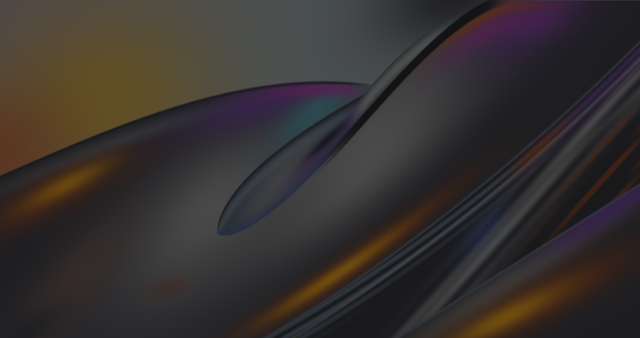
This background is drawn by a WebGL 1 fragment shader. Its source:

```glsl
precision highp float;
// Dim iridescent glass: a folded tube sweeps up to the right over a hazy backdrop.
// Polynomial curves bound each sheet; soft ellipses and ridges along those curves
// add the sheen, and layered sines draw the fine refracted streaks.
uniform vec2 u_resolution;

const vec3 INK = vec3(0.115, 0.115, 0.13);
const vec3 SILVER = vec3(0.32, 0.32, 0.315);
const vec3 SLATE = vec3(0.20, 0.23, 0.26);
const vec3 FLAME = vec3(0.43, 0.30, 0.06);
const vec3 EMBER = vec3(0.29, 0.14, 0.07);
const vec3 MAGENTA = vec3(0.33, 0.13, 0.31);
const vec3 VIOLET = vec3(0.22, 0.13, 0.31);
const vec3 TEAL = vec3(0.17, 0.30, 0.33);

// Boundary curves: height as a function of x
float lobeTop(float x) { return 0.48 + 0.436 * x - 0.157 * x * x * x; }
float ribbonTop(float x) {
  float t = min(x - 1.106, 0.434);
  return 0.751 + t * (1.145 - 1.32 * t);
}
float foldLine(float x) {
  float d = clamp(x - 1.08, -0.45, 0.45);
  return 0.648 + d * (1.12 - 1.55 * d * d);
}
float tubeFoot(float x) {
  float d = x - 0.99;
  return 0.121 + d * (0.66 + 0.18 * d);
}
float lowerRim(float x) { return 0.633 * (x - 1.176); }

// Soft shapes
float ridge(float d, float width) { return exp(-d * d / (width * width)); }
float glow(vec2 p, vec2 center, float angle, vec2 size) {
  vec2 d = p - center, axis = vec2(cos(angle), sin(angle));
  d = vec2(dot(d, axis), dot(d, vec2(-axis.y, axis.x))) / size;
  return exp(-dot(d, d));
}
float cover(float d) {
  float soft = 1.3 / u_resolution.y;
  return smoothstep(-soft, soft, d);
}

vec3 backdrop(vec2 p) {
  vec3 c = mix(vec3(0.31, 0.285, 0.285), vec3(0.29, 0.31, 0.315), smoothstep(0.1, 0.9, p.x));
  c = mix(c, vec3(0.39, 0.32, 0.12), 0.9 * glow(p, vec2(0.30, 0.70), 0.3, vec2(0.32, 0.25)));
  c = mix(c, vec3(0.36, 0.19, 0.10), 0.8 * glow(p, vec2(-0.03, 0.53), 0.6, vec2(0.25, 0.19)));
  return mix(c, INK, 0.95 * glow(p, vec2(1.36, 1.03), 0.4, vec2(0.25, 0.15)));
}

// Main sheet: the left lobe and the tube that rises from it
vec3 body(vec2 p) {
  float above = p.y - tubeFoot(p.x);
  float under = foldLine(p.x) - p.y;
  float depth = lobeTop(p.x) - p.y;
  float lobe = 1.0 - smoothstep(1.03, 1.10, p.x);
  float tube = smoothstep(1.12, 1.42, p.x);
  vec3 c = INK + 0.035 * glow(p, vec2(0.5, 0.1), 0.6, vec2(0.5, 0.2));
  c = mix(c, SILVER, 0.85 * smoothstep(0.06, 0.30, above) * glow(p, vec2(1.10, 0.55), 0.88, vec2(0.46, 0.19)));
  c = mix(c, SILVER, 0.80 * glow(p, vec2(0.62, 0.38), 0.75, vec2(0.33, 0.16)));
  c = mix(c, vec3(0.25, 0.19, 0.17), 0.6 * glow(p, vec2(0.22, 0.17), 0.85, vec2(0.25, 0.09)));
  c = mix(c, INK, 0.8 * glow(p, vec2(0.08, 0.02), 0.6, vec2(0.12, 0.04)));
  // Lobe colours
  c = mix(c, SLATE, 0.7 * lobe * ridge(depth - 0.045, 0.025) * ridge(p.x - 0.35, 0.4));
  c = mix(c, VIOLET, 0.8 * glow(p, vec2(0.80, 0.70), 0.35, vec2(0.24, 0.06)));
  c = mix(c, TEAL, 0.85 * glow(p, vec2(0.94, 0.675), 0.7, vec2(0.16, 0.05)));
  c = mix(c, MAGENTA, 0.9 * lobe * ridge(depth - 0.023, 0.022) * ridge(p.x - 0.95, 0.17));
  c = mix(c, EMBER, 0.8 * glow(p, vec2(0.16, 0.43), 0.48, vec2(0.24, 0.06)));
  c = mix(c, FLAME, 0.85 * glow(p, vec2(0.20, 0.455), 0.48, vec2(0.13, 0.027)));
  c = mix(c, EMBER, 0.35 * glow(p, vec2(0.50, 0.15), 0.3, vec2(0.06, 0.03)));
  c = mix(c, SLATE * 0.45, 0.8 * lobe * ridge(depth - 0.004, 0.005));
  // Warm reflection along the foot, rainbow along the fold
  c = mix(c, EMBER, 0.9 * ridge(above - 0.06, 0.045) * ridge(p.x - 1.04, 0.31));
  c = mix(c, FLAME, ridge(above - 0.06, 0.023) * ridge(p.x - 1.0, 0.18));
  c = mix(c, VIOLET, 0.9 * tube * glow(p, vec2(1.60, 0.97), 0.7, vec2(0.20, 0.09)));
  c = mix(c, MAGENTA, 0.75 * tube * ridge(under - 0.07, 0.045) * ridge(p.x - 1.45, 0.17));
  c = mix(c, vec3(0.37, 0.18, 0.10), 0.8 * tube * ridge(under - 0.025, 0.022) * ridge(p.x - 1.43, 0.18));
  return mix(c, SLATE, 0.7 * ridge(above - 0.004, 0.006));
}

// Hollow inside the curl; inset is the height below its upper lip
vec3 hollow(vec2 p, float inset, float lift) {
  vec3 c = mix(vec3(0.13, 0.15, 0.19), SLATE, ridge(inset - 0.035, 0.02));
  c = mix(c, SILVER * 0.9, 0.75 * glow(p, vec2(0.83, 0.46), 0.84, vec2(0.20, 0.055)));
  c = mix(c, VIOLET, 0.5 * ridge(lift - 0.045, 0.025) * smoothstep(0.75, 0.95, p.x));
  c = mix(c, INK * 0.7, 0.9 * glow(p, vec2(0.97, 0.585), 0.75, vec2(0.08, 0.011)));
  c = mix(c, SLATE * 0.4, 0.7 * ridge(inset, 0.012));
  return mix(c, vec3(0.15, 0.18, 0.28), 0.8 * ridge(lift, 0.02));
}

// Refracted streaks between the tube and the lower rim
vec3 glass(vec2 p) {
  float drop = tubeFoot(p.x) - p.y;
  float slant = p.y - 0.04 - 1.17 * (p.x - 1.25) + 0.25 * pow(max(p.x - 1.6, 0.0), 2.0);
  float wave = sin(slant * 62.0 + 2.0 * sin(p.x * 5.0)) + 0.6 * sin(slant * 121.0 + p.x * 7.0);
  float right = smoothstep(1.45, 1.8, p.x);
  vec3 c = INK * 0.85;
  c = mix(c, vec3(0.10, 0.15, 0.27), 0.7 * glow(p, vec2(1.44, 0.31), 0.9, vec2(0.10, 0.04)));
  c = mix(c, SILVER, ridge(slant + 0.01, 0.08) * (0.5 + 0.25 * wave));
  c = mix(c, EMBER, right * smoothstep(0.2, 1.3, wave) * 0.75 * smoothstep(0.12, 0.25, drop));
  float lines = 0.5 + 0.5 * sin(drop * 210.0 + 3.0 * sin(p.x * 3.0));
  c = mix(c, mix(SLATE, VIOLET, right), 0.85 * lines * (1.0 - smoothstep(0.04, 0.11, drop)));
  c = mix(c, EMBER, 0.8 * glow(p, vec2(1.60, 0.56), 0.75, vec2(0.10, 0.018)));
  return mix(c, SILVER, 0.45 * ridge(drop - 0.045, 0.006));
}

vec3 lowerTube(vec2 p, float depth) {
  vec3 c = mix(INK, SILVER * 0.8, 0.8 * ridge(depth - 0.05, 0.045) * ridge(p.x - 1.5, 0.35));
  c = mix(c, VIOLET, 0.85 * ridge(depth - 0.025, 0.035) * smoothstep(1.5, 1.8, p.x));
  c = mix(c, EMBER, 0.85 * glow(p, vec2(1.58, 0.10), 0.47, vec2(0.34, 0.065)));
  c = mix(c, FLAME, glow(p, vec2(1.50, 0.06), 0.47, vec2(0.18, 0.032)));
  return mix(c, SLATE, 0.7 * ridge(depth - 0.003, 0.006));
}

void main() {
  vec2 p = gl_FragCoord.xy / u_resolution * vec2(1.9, 1.0);
  float outline = p.x < 1.106 ? lobeTop(p.x) : ribbonTop(p.x);
  float lift = p.y - foldLine(p.x);
  vec3 c = mix(backdrop(p), body(p), cover(outline - p.y));

  // Curl opening
  float along = max(p.x - 0.645, 0.0);
  float inset = 0.32 + 0.66 * pow(along, 0.6) - p.y;
  float floorLift = lift - 0.02 * exp(-40.0 * along);
  float inside = cover(inset) * cover(floorLift) * cover(p.x - 0.645) * cover(1.12 - p.x);
  c = mix(c, hollow(p, inset, floorLift), inside);

  // Pale ribbon and the dark crease beside it
  float gap = ribbonTop(p.x) - p.y;
  float ribbon = cover(gap) * cover(lift) * smoothstep(1.02, 1.10, p.x);
  vec3 ribbonColor = mix(SLATE * 0.7, SILVER * 0.95, ridge(gap - 0.03, 0.025) * (1.0 - smoothstep(1.25, 1.45, p.x)));
  c = mix(c, ribbonColor, ribbon);
  float crease = smoothstep(0.92, 1.08, p.x) * (1.0 - smoothstep(1.42, 1.52, p.x));
  c = mix(c, INK * 0.65, crease * (1.0 - smoothstep(0.011, 0.021, abs(lift))));

  // Lower sheets
  c = mix(c, glass(p), cover(tubeFoot(p.x) - p.y));
  float rimDepth = lowerRim(p.x) - p.y;
  c = mix(c, lowerTube(p, rimDepth), cover(rimDepth));
  gl_FragColor = vec4(c, 1.0);
}
```
